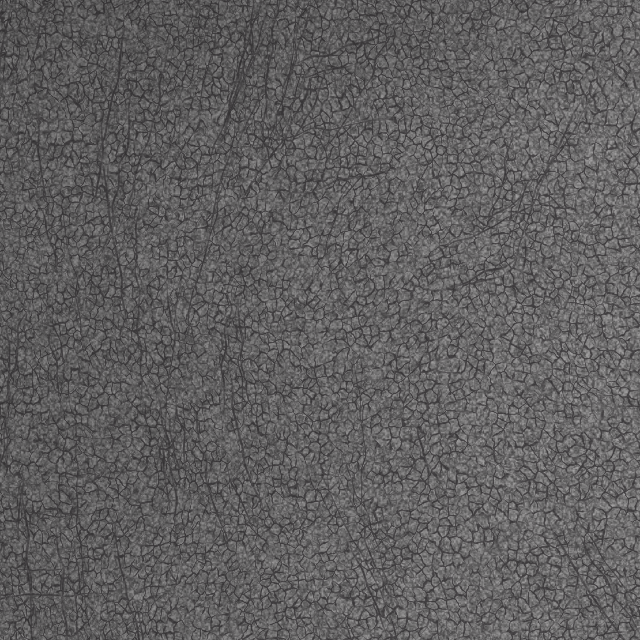
Give the GLSL for this texture, as a Shadertoy shader.

```glsl
// Worn grey leather: fine pebbled grain, a net of small cracks and long leaning creases.

const vec3 SURFACE = vec3(0.436, 0.432, 0.433);
const vec3 CRACK = vec3(0.222, 0.212, 0.220);
const float CELLS_X = 88.0;        // crack cells per canvas at the left edge
const float CELLS_X_FALL = 13.0;   // cells widen towards the right
const float CELLS_Y = 60.0;
const float CELL_JITTER = 0.86;
const float CRACK_WIDTH = 0.066;   // in cell units
const float FINE_RATIO = 1.6;      // scale of the secondary cracks
const float FINE_STRENGTH = 0.4;
const float CREASE_WIDTH = 0.0014;
const int CREASES = 92;
const float STRANDS = 4.0;         // creases per bundle
const float GRAIN = 0.40;

float hash(vec2 p) {
    vec3 q = fract(p.xyx * 0.1031);
    q += dot(q, q.yzx + 33.33);
    return fract((q.x + q.y) * q.z);
}

vec2 hash2(vec2 p) {
    return vec2(hash(p), hash(p + 71.7));
}

float noise(vec2 p) {
    vec2 i = floor(p), f = fract(p);
    f = f * f * (3.0 - 2.0 * f);
    return mix(mix(hash(i), hash(i + vec2(1, 0)), f.x),
               mix(hash(i + vec2(0, 1)), hash(i + vec2(1, 1)), f.x), f.y);
}

float fbm(vec2 p) {
    float sum = 0.0, amp = 0.5;
    for (int i = 0; i < 4; i++) {
        sum += amp * noise(p);
        p = p * 2.03 + 17.3;
        amp *= 0.5;
    }
    return sum / 0.9375;
}

vec2 warp(vec2 p) {
    return vec2(noise(p), noise(p + 43.1)) - 0.5;
}

vec2 cellPoint(vec2 cell) {
    return 0.5 + (hash2(cell) - 0.5) * CELL_JITTER;
}

// Distance to the nearest border between Voronoi cells
float cellBorder(vec2 p) {
    vec2 cell = floor(p), f = fract(p), nearest = vec2(0), home = vec2(0);
    float best = 9.0, border = 9.0;
    for (int y = -1; y <= 1; y++)
    for (int x = -1; x <= 1; x++) {
        vec2 g = vec2(x, y);
        vec2 r = g + cellPoint(cell + g) - f;
        if (dot(r, r) < best) { best = dot(r, r); nearest = r; home = g; }
    }
    for (int y = -2; y <= 2; y++)
    for (int x = -2; x <= 2; x++) {
        vec2 g = home + vec2(x, y);
        vec2 r = g + cellPoint(cell + g) - f;
        vec2 d = r - nearest;
        if (dot(d, d) > 1e-4) border = min(border, dot(0.5 * (r + nearest), normalize(d)));
    }
    return border;
}

// Long tapered creases, scattered in loose bundles
float creases(vec2 p, float pixel) {
    float mask = 0.0;
    for (int i = 0; i < CREASES; i++) {
        float id = float(i), bundle = floor(id / STRANDS);
        vec2 start = hash2(vec2(bundle, 5.0));
        start.x = mix(start.x, start.x * start.x, 0.5);
        vec2 center = start + (hash2(vec2(id, 9.0)) - 0.5) * vec2(0.12, 0.25);
        float lean = mix(-0.65, 0.5, smoothstep(0.1, 0.8, center.y)) * smoothstep(0.0, 0.8, center.x);
        lean += (hash(vec2(bundle, 3.0)) - 0.5) * 0.4 + (hash(vec2(id, 4.0)) - 0.5) * 0.2;
        vec2 q = p - center;
        if (mod(bundle, 6.0) == 5.0) q = q.yx;   // a few run across
        float halfLength = mix(0.05, 0.2, hash(vec2(id, 6.0)));
        float t = abs(q.y) / halfLength;
        if (t > 1.0) continue;
        float bend = (hash(vec2(bundle, 8.0)) - 0.5) * 1.6;
        float wobble = (noise(vec2(q.y * 34.0, id * 7.0)) - 0.5) * 0.010;
        float d = abs(q.x - lean * q.y - bend * q.y * q.y - wobble) / sqrt(1.0 + lean * lean);
        float taper = 1.0 - smoothstep(0.2, 1.0, t);
        float width = CREASE_WIDTH * mix(0.5, 1.2, taper * hash(vec2(id, 2.0)));
        float line = 1.0 - smoothstep(width * 0.4, width * 1.3 + pixel * 0.4, d);
        mask = max(mask, line * sqrt(taper) * mix(0.55, 1.0, noise(vec2(q.y * 60.0, id))));
    }
    return mask;
}

void mainImage(out vec4 fragColor, in vec2 fragCoord) {
    vec2 p = fragCoord / iResolution.y;
    float pixel = 1.0 / iResolution.y;

    // Crack net, with borders bent at several scales
    vec2 bent = p + warp(p * 4.0) * 0.05 + warp(p * 24.0) * 0.010;
    bent += warp(p * 110.0) * 0.0045 + warp(p * 240.0) * 0.0022;
    vec2 net = vec2(bent.x * (CELLS_X - CELLS_X_FALL * bent.x), bent.y * CELLS_Y);
    float soft = pixel * CELLS_Y * 0.5;
    float width = CRACK_WIDTH * mix(0.65, 1.35, noise(p * 75.0));
    float main = 1.0 - smoothstep(width * 0.4, width * 1.3 + soft, cellBorder(net));
    main *= mix(0.4, 1.0, smoothstep(0.2, 0.6, noise(p * 85.0 + 8.0)));
    float fine = 1.0 - smoothstep(0.02, 0.08 + soft * FINE_RATIO, cellBorder(net * FINE_RATIO + 31.0));
    fine *= FINE_STRENGTH * smoothstep(0.3, 0.7, noise(p * 70.0 + 3.0));
    float cracks = max(max(main * 0.85, fine), creases(p, pixel) * 0.95);

    // Pebbled grain and broad light
    float grain = (noise(p * 290.0) - 0.5) * 1.1 + (noise(p * 470.0 + 9.0) - 0.5) * 0.9;
    float light = mix(0.91, 1.06, smoothstep(0.0, 0.95, p.x + 0.12 * (0.5 - p.y)));
    light *= 1.0 + 0.10 * (fbm(p * 3.0 + 2.0) - 0.5);
    light *= 1.0 - 0.05 * smoothstep(0.75, 1.0, p.y);

    vec3 leather = SURFACE * light * (1.0 + GRAIN * grain);
    vec3 groove = CRACK * mix(1.0, light, 0.6) * (1.0 + 0.4 * GRAIN * grain);
    fragColor = vec4(mix(leather, groove, cracks), 1.0);
}
```
